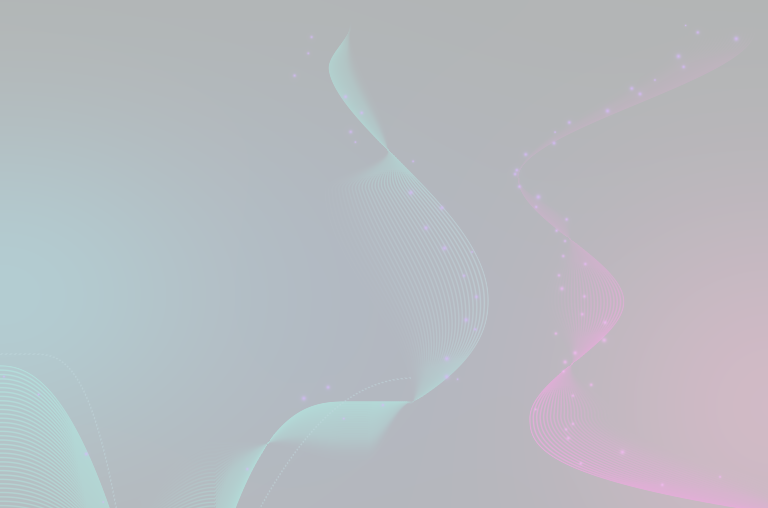
Give the GLSL for this background, as a Shadertoy shader.

```glsl
#define LINE_WIDTH 0.0009
#define HAZE 0.10
#define TEAL vec3(0.70, 0.92, 0.89)
#define PALE vec3(0.76, 0.85, 0.87)
#define PINK vec3(0.92, 0.67, 0.87)
#define LAVENDER vec3(0.84, 0.73, 0.98)
#define PINK_SPARKS 44
#define TEAL_SPARKS 20
#define LOW_SPARKS 12
#define SPARK_SIZE 0.0048

float hash(float n) {
    return fract(sin(n * 127.1) * 4375.85);
}

// Ribbon edges: horizontal position for a given depth below the top
float tealOuter(float d) {
    float swell = pow(clamp((d - 0.134) / 0.457, 0.0, 1.0), 0.85);
    return 0.689 - 0.041 * smoothstep(0.05, 0.134, d)
        + 0.313 * smoothstep(0.0, 1.0, swell)
        - 0.148 * pow(max(d - 0.591, 0.0) / 0.2, 2.2);
}

float tealInner(float d) {
    return 0.689 + 0.075 * smoothstep(0.06, 0.30, d)
        - 0.124 * smoothstep(0.295, 0.374, d) + 0.173 * smoothstep(0.374, 0.791, d);
}

float pinkOuter(float d) {
    return 1.486 - 0.466 * smoothstep(0.059, 0.35, d)
        + 0.208 * smoothstep(0.35, 0.594, d) - 0.185 * smoothstep(0.594, 0.823, d)
        + 0.414 * pow(max(d - 0.823, 0.0) / 0.177, 2.6);
}

float pinkInner(float d) {
    return 1.339 - 0.319 * smoothstep(0.059, 0.35, d)
        + 0.106 * smoothstep(0.35, 0.443, d) - 0.053 * smoothstep(0.443, 0.591, d)
        + 0.053 * smoothstep(0.591, 0.719, d) + 0.079 * smoothstep(0.719, 0.817, d)
        + 0.37 * smoothstep(0.817, 1.0, d);
}

// Lower edges: depth for a given horizontal position
float lowOuter(float x) {
    return min(0.791 + 0.209 * pow(max(0.689 - x, 0.0) / 0.226, 2.8), 1.12);
}

float lowInner(float x) {
    return 0.872 + 0.034 * smoothstep(0.516, 0.689, x)
        - 0.115 * smoothstep(0.719, 0.813, x) + 0.15 * (1.0 - smoothstep(0.2, 0.42, x));
}

float hillTop(float x) {
    return 0.72 + 0.28 * pow(x / 0.215, 2.2);
}

// Fine lines spread between two edges, blending to a tone where they crowd
float veil(float s, float outer, float inner, float count, float fade) {
    float width = inner - outer;
    width = (width < 0.0 ? -1.0 : 1.0) * max(abs(width), 0.004);
    float u = (s - outer) / width;
    float slope = length(vec2(dFdx(u), dFdy(u))) + 1e-5;
    float pixel = 1.0 / iResolution.y;
    float gap = pixel / (slope * count);
    float radius = LINE_WIDTH + pixel;
    float thread = 1.0 - smoothstep(0.0, radius, abs(fract(u * count + 0.5) - 0.5) * gap);
    float tone = clamp(radius / gap, 0.0, 0.9);
    thread = mix(tone, thread, smoothstep(1.5, 2.5, gap / pixel));
    float soft = min(slope, 0.3);
    float inside = smoothstep(-soft, 0.0, u) * (1.0 - smoothstep(1.0, 1.0 + soft, u));
    float v = clamp(u, 0.0, 1.0);
    return (thread + HAZE) * inside * exp(-fade * v) * (1.0 - smoothstep(0.55, 1.0, v) * 0.9);
}

// Dotted line along the zero of f
float dotted(float f, float along) {
    float pixel = 1.0 / iResolution.y;
    float dist = abs(f) / (length(vec2(dFdx(f), dFdy(f))) + 1e-5) * pixel;
    float dots = smoothstep(0.1, 0.4, abs(fract(along * 110.0) - 0.5));
    return (1.0 - smoothstep(0.0, LINE_WIDTH + pixel, dist)) * dots;
}

float spark(vec2 p, vec2 center, float seed) {
    float q = length(p - center) / (SPARK_SIZE * mix(0.45, 1.2, hash(seed)));
    return 0.65 * exp(-q * q * 1.6) + 0.3 * exp(-q * 1.1);
}

void mainImage(out vec4 fragColor, in vec2 fragCoord) {
    vec2 p = fragCoord / iResolution.y;
    p.y = 1.0 - p.y;
    float x = p.x, d = p.y;

    // Soft background glows
    vec3 color = mix(vec3(0.70, 0.71, 0.71), vec3(0.71, 0.715, 0.73), smoothstep(0.0, 0.6, d));
    color = mix(color, vec3(0.69, 0.72, 0.77), 0.6 * exp(-5.0 * dot(p - vec2(0.65, 0.6), p - vec2(0.65, 0.6))));
    color = mix(color, vec3(0.70, 0.81, 0.83), 0.9 * exp(-dot((p - vec2(0.0, 0.58)) * vec2(2.2, 2.9), (p - vec2(0.0, 0.58)) * vec2(2.2, 2.9))));
    color = mix(color, vec3(0.83, 0.73, 0.78), 0.9 * exp(-dot((p - vec2(1.52, 0.8)) * vec2(2.6, 2.5), (p - vec2(1.52, 0.8)) * vec2(2.6, 2.5))));

    // Teal ribbon, its lower sweep and the corner hill
    float tall = veil(x, tealOuter(d), tealInner(d), 30.0, 1.0);
    tall *= smoothstep(0.04, 0.10, d) * (1.0 - smoothstep(0.785, 0.797, d));
    color = mix(color, mix(TEAL, PALE, smoothstep(0.3, 0.42, d) * (1.0 - smoothstep(0.65, 0.78, d))), 0.5 * tall);
    float low = veil(d, lowOuter(x), lowInner(x), 34.0, 1.1);
    low *= smoothstep(0.2, 0.48, x) * (1.0 - smoothstep(0.80, 0.815, x));
    color = mix(color, TEAL, 0.65 * low);
    color = mix(color, TEAL, 0.55 * veil(d, hillTop(x), 1.15, 50.0, 0.4));

    // Pink ribbon
    float rose = veil(x, pinkOuter(d), pinkInner(d), 24.0, 1.3);
    rose *= smoothstep(0.05, 0.14, d) * mix(0.2, 0.75, smoothstep(0.3, 0.8, d));
    color = mix(color, PINK, rose);

    // Dotted trails
    float trail = dotted(d - 0.697 - 0.31 * pow(max(x - 0.06, 0.0) / 0.17, 3.0), x + d);
    trail += dotted(d - 0.744 - 0.256 * pow(max(0.82 - x, 0.0) / 0.308, 2.2), x - d) * step(x, 0.81);
    color = mix(color, PALE, 0.5 * min(trail, 1.0));

    // Sparks scattered along the ribbons
    float rosy = 0.0, cool = 0.0;
    for (int i = 0; i < PINK_SPARKS; i++) {
        float n = float(i), h = 0.03 + 0.96 * (n + hash(n + 3.0)) / float(PINK_SPARKS);
        float at = mix(pinkOuter(h), pinkInner(h), hash(n + 51.0)) + 0.04 * (hash(n + 90.0) - 0.5);
        rosy += spark(p, vec2(at, h), n);
    }
    for (int i = 0; i < TEAL_SPARKS; i++) {
        float n = float(i) + 200.0, h = 0.06 + 0.72 * (float(i) + hash(n)) / float(TEAL_SPARKS);
        cool += spark(p, vec2(tealOuter(h) + 0.03 - 0.11 * hash(n + 40.0), h), n);
    }
    for (int i = 0; i < LOW_SPARKS; i++) {
        float n = float(i) + 300.0, h = 0.8 * (float(i) + hash(n)) / float(LOW_SPARKS);
        float top = h < 0.25 ? hillTop(h) : lowOuter(h);
        cool += spark(p, vec2(h, top + 0.07 * (hash(n + 20.0) - 0.5)), n);
    }
    color = mix(color, LAVENDER, min(cool, 1.0) * 0.8);
    color = mix(color, mix(LAVENDER, vec3(0.95, 0.73, 0.95), smoothstep(0.3, 0.7, d)), min(rosy, 1.0) * 0.85);

    fragColor = vec4(color, 1.0);
}
```
